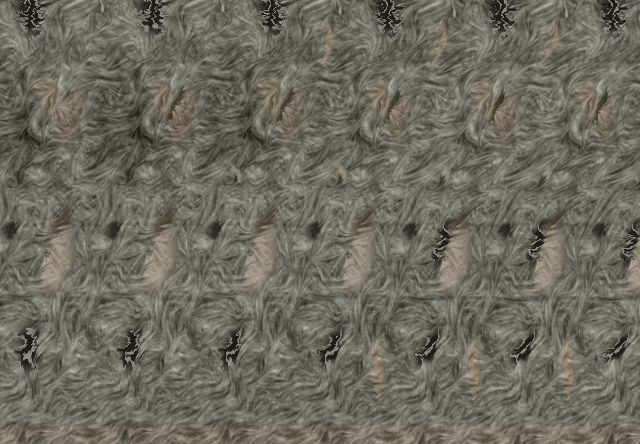
This pattern is drawn by a Shadertoy shader. Its source:

```glsl
// Matted grey-brown fur in drifting columns, with dark tufts, pale patches and tan slivers.

const float PI = 3.14159265;

float hash(vec2 p) {
    vec3 h = fract(p.xyx * vec3(0.1031, 0.1030, 0.0973));
    h += dot(h, h.yzx + 33.33);
    return fract((h.x + h.y) * h.z);
}

// Value noise whose lattice wraps horizontally
float noise(vec2 p, float wrap) {
    vec2 i = floor(p), f = fract(p);
    f = f * f * (3.0 - 2.0 * f);
    float l = mod(i.x, wrap), r = mod(i.x + 1.0, wrap);
    return mix(mix(hash(vec2(l, i.y)), hash(vec2(r, i.y)), f.x),
               mix(hash(vec2(l, i.y + 1.0)), hash(vec2(r, i.y + 1.0)), f.x), f.y);
}

// Distance to the nearest cell point, wrapping horizontally
float cellular(vec2 p, float wrap) {
    vec2 i = floor(p), f = fract(p);
    float nearest = 2.0;
    for (int y = -1; y <= 1; y++)
    for (int x = -1; x <= 1; x++) {
        vec2 o = vec2(x, y), c = i + o;
        c.x = mod(c.x, wrap);
        nearest = min(nearest, length(o + vec2(hash(c), hash(c + 71.0)) - f));
    }
    return nearest;
}

// Hair direction from layered sines, calmer near the bottom
float hairAngle(vec2 q, float calm) {
    float a = sin(2.0 * PI * q.x + 2.3 * q.y) + 0.8 * sin(4.0 * PI * q.x - 5.1 * q.y + 1.0)
            + 0.7 * sin(6.0 * PI * q.x + 8.7 * q.y);
    return -0.5 + a * mix(0.75, 0.2, calm);
}

// Fine noise smeared along the hair direction
float strands(vec2 q, float angle) {
    vec2 dir = vec2(cos(angle), sin(angle));
    float sum = 0.0;
    for (int i = -7; i <= 7; i++) sum += noise((q + dir * float(i) * 0.012) * 44.0, 44.0);
    return sum / 15.0 - 0.5;
}

// Local position (xy) and column index (z) of a repeated motif; grid = phase, depth, period
vec3 motif(vec3 grid, float offset, float row, float lean) {
    float k = floor(grid.x - offset + 0.5);
    float y = grid.y - row;
    return vec3((grid.x - offset - k) * grid.z + lean * y, y, k);
}

float blob(vec2 d, vec2 radius) {
    return 1.0 - smoothstep(0.45, 1.15, length(d / radius));
}

float sliver(vec2 d, vec2 size, float aa) {
    float taper = 1.0 - pow(d.y / size.y, 2.0);
    return smoothstep(-aa, aa, size.x * taper - abs(d.x));
}

// Black tuft broken by pale streaks
vec3 tuft(vec3 col, vec2 d, vec2 radius, float rag) {
    float mask = blob(d, radius);
    float streak = sin(d.x * 230.0 + 2.0 * sin(d.y * 110.0) + rag * 6.0);
    vec3 ink = mix(vec3(0.10, 0.095, 0.075), vec3(0.56, 0.54, 0.50), smoothstep(0.3, 0.95, streak));
    return mix(col, ink, mask * 0.95);
}

void mainImage(out vec4 fragColor, in vec2 fragCoord) {
    vec2 p = fragCoord / iResolution.y;
    float aa = 1.2 / iResolution.y;
    float depth = 1.0 - p.y;

    // Column width shrinks with depth
    float period = mix(0.262, 0.243, smoothstep(0.07, 0.2, depth));
    period = mix(period, 0.221, smoothstep(0.33, 0.51, depth));
    float phase = (p.x - 0.022 * sin(PI * p.x / 1.438)) / period;
    vec3 grid = vec3(phase, depth, period);

    // Fur: strands, clumps, grain and slow drift between columns
    vec2 q = vec2(phase, depth / 0.23 + 0.03 * sin(p.x * 4.0));
    float calm = smoothstep(0.82, 0.93, depth);
    float clump = noise(q * 9.0, 9.0) - 0.5;
    float cells = cellular(q * 6.0 + clump * 0.6, 6.0) - 0.45;
    float hair = strands(q, hairAngle(q, calm) + clump * 1.6);
    float tone = 0.425 + hair * 0.75 + clump * 0.08 - cells * 0.10;
    tone += (noise(q * 20.0, 20.0) - 0.5) * 0.06 + (noise(p * 230.0, 4096.0) - 0.5) * 0.06;
    tone += 0.012 * sin(p.x * 5.0 + depth * 9.0) + 0.012 * sin(depth * 31.0 + 1.0);

    // Faint ragged seams
    float seams[4] = float[4](0.137, 0.507, 0.672, 0.955);
    for (int i = 0; i < 4; i++)
        tone -= 0.04 * smoothstep(0.008, 0.0, abs(depth - seams[i] + clump * 0.008));

    // Dark shaggy ovals that fade to the right
    vec3 m = motif(grid, 0.08, 0.27, 0.0);
    tone -= 0.09 * blob(m.xy + clump * 0.02, vec2(0.085, 0.14)) * (1.0 - smoothstep(1.0, 4.0, m.z));
    vec3 col = vec3(tone) + vec3(0.012, 0.0, -0.04);
    vec2 rag = vec2(hair * 0.06 + clump * 0.014, clump * 0.016);

    // Tan patches with slits
    vec3 tan1 = vec3(0.56, 0.48, 0.39) + hair * 0.6;
    m = motif(grid, 0.45, 0.225, -0.3);
    col = mix(col, tan1, 0.55 * blob(m.xy + rag, vec2(0.023, 0.055)));
    m = motif(grid, 0.62, 0.26, 0.2);
    col = mix(col, tan1, 0.45 * blob(m.xy + rag, vec2(0.022, 0.065)));
    m = motif(grid, 0.55, 0.24, 0.4);
    col = mix(col, vec3(0.17, 0.15, 0.11), 0.75 * step(0.5, m.z) * sliver(m.xy + rag * 0.6, vec2(0.007, 0.045), aa * 2.0));

    // Small pale tips and whiskers
    m = motif(grid, 0.15, 0.39, -0.7);
    col = mix(col, vec3(0.66, 0.62, 0.54), 0.75 * step(1.5, m.z) * sliver(m.xy + rag * 0.5, vec2(0.008, 0.02), aa * 2.0));
    m = motif(grid, 0.95, 0.455, -0.45);
    m.x += 4.0 * m.y * m.y;
    col = mix(col, vec3(0.60, 0.57, 0.51), 0.6 * sliver(m.xy, vec2(0.0022, 0.045), aa));

    // Pale flanks under brown streaks, with small dark spots between
    m = motif(grid, 0.525, 0.59, 0.25);
    float flank = smoothstep(-0.025, -0.014, m.x + rag.x * 0.4) * blob(m.xy + rag, vec2(0.038, 0.085));
    col = mix(col, vec3(0.62, 0.57, 0.50) + hair * 0.5, 0.8 * flank);
    m = motif(grid, 0.61, 0.495, 0.6);
    col = mix(col, vec3(0.25, 0.21, 0.14), 0.65 * blob(m.xy + rag, vec2(0.014, 0.035)));
    m = motif(grid, 0.085, 0.517, 0.3);
    col = mix(col, vec3(0.14, 0.13, 0.10), 0.85 * blob(m.xy + rag, vec2(0.017, 0.021)));
    m = motif(grid, 0.42, 0.547, 0.35);
    if (m.z > 3.5) col = tuft(col, m.xy + rag * 0.7, vec2(0.015, 0.062), clump);

    // Two rows of dark tufts; the lower row tilts and shortens to the right
    m = motif(grid, 0.25, 0.025, -0.1);
    col = tuft(col, m.xy + rag, vec2(0.037, 0.065), clump);
    m = motif(grid, 0.28, 0.785, 0.0);
    m.x += m.y * 0.13 * (m.z - 0.5);
    col = tuft(col, m.xy + rag, vec2(0.026, 0.066 - 0.004 * m.z), clump);

    // Tan slivers on the right
    m = motif(grid, 0.77, 0.094, -0.25);
    col = mix(col, tan1 + 0.03, 0.8 * step(1.5, m.z) * sliver(m.xy + rag * 0.2, vec2(0.007, 0.055), aa));
    m = motif(grid, 0.76, 0.83, 0.0);
    col = mix(col, tan1, 0.8 * step(2.5, m.z) * sliver(m.xy + rag * 0.3, vec2(0.011, 0.08), aa));

    // Warm lower edge
    col += vec3(0.05, 0.03, 0.01) * smoothstep(0.945, 0.97, depth) * (0.6 + clump);
    fragColor = vec4(clamp(col, 0.0, 1.0), 1.0);
}
```
